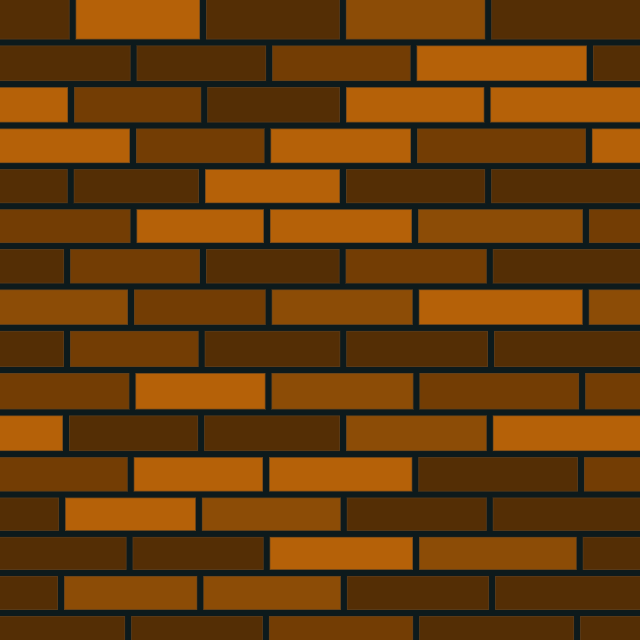
A WebGL 2 fragment shader for this pattern:

```glsl
#version 300 es
precision highp float;

uniform vec2 u_resolution;
out vec4 fragColor;

const vec3 MORTAR = vec3(0.05, 0.10, 0.11);
const vec3 RIM = vec3(0.36, 0.25, 0.13);
const vec3 DARK = vec3(0.33, 0.18, 0.02);
const vec3 UMBER = vec3(0.45, 0.24, 0.015);
const vec3 TAN = vec3(0.55, 0.30, 0.025);
const vec3 ORANGE = vec3(0.71, 0.38, 0.03);

const float COURSES = 15.0;
const float FIRST_BED = 0.0423;
const float PITCH = 0.06376;
const float HALF_JOINT = 0.0047;
const float RIM_WIDTH = 0.0013;

float hash(vec2 p) {
    return fract(sin(dot(p, vec2(127.1, 311.7))) * 43758.5453);
}

// Height of bed joint k, with a slow sag that fades upward
float bedHeight(float k) {
    float wave = sin((k - 1.0) * 0.3927);
    float sag = (0.0091 - 0.00043 * k) * wave * wave;
    float pastTop = 0.015 * step(COURSES + 0.5, k);
    return FIRST_BED + PITCH * (k - 1.0) - sag + pastTop;
}

// Course index, counted from the bottom
float courseAt(float y) {
    float k = floor((y - FIRST_BED) / PITCH + 1.5);
    return k - 1.0 + step(bedHeight(k), y);
}

// Upright joints alternate between two bonds and drift with height
vec4 uprightJoints(float course) {
    float rise = course / COURSES;
    vec4 evenBond = mix(vec4(0.202, 0.417, 0.651, 0.901),
                        vec4(0.210, 0.419, 0.648, 0.924), rise);
    vec4 oddBond = mix(vec4(0.095, 0.311, 0.536, 0.768),
                       vec4(0.114, 0.319, 0.534, 0.762), rise);
    return mix(evenBond, oddBond, mod(course, 2.0));
}

// Distance to the nearest upright joint, and the wrapped brick index
vec2 nearestUpright(float x, float course) {
    vec4 joints = uprightJoints(course);
    float gap = 1.0;
    float index = 0.0;
    for (int i = 0; i < 4; i++) {
        float wobble = (hash(vec2(float(i) + 9.0, course)) - 0.5) * 0.004;
        float joint = joints[i] + wobble;
        gap = min(gap, abs(x - joint));
        index += step(joint, x);
    }
    return vec2(gap, mod(index, 4.0));
}

vec3 brickColor(float pick) {
    vec3 color = mix(DARK, UMBER, step(0.34, pick));
    color = mix(color, TAN, step(0.55, pick));
    return mix(color, ORANGE, step(0.76, pick));
}

void main() {
    vec2 uv = gl_FragCoord.xy / u_resolution;
    float pixel = 1.0 / min(u_resolution.x, u_resolution.y);

    // Locate the brick and its distance to the joints
    float course = courseAt(uv.y);
    vec2 upright = nearestUpright(uv.x, course);
    float bedGap = min(uv.y - bedHeight(course), bedHeight(course + 1.0) - uv.y);
    float inset = min(upright.x, bedGap) - HALF_JOINT;

    // Flat brick face with a thin worn rim
    vec3 face = brickColor(hash(vec2(upright.y, course)));
    float inner = smoothstep(-0.5 * pixel, 0.5 * pixel, inset - RIM_WIDTH);
    vec3 brick = mix(mix(face, RIM, 0.7), face, inner);

    float cover = smoothstep(-0.5 * pixel, 0.5 * pixel, inset);
    fragColor = vec4(mix(MORTAR, brick, cover), 1.0);
}
```
